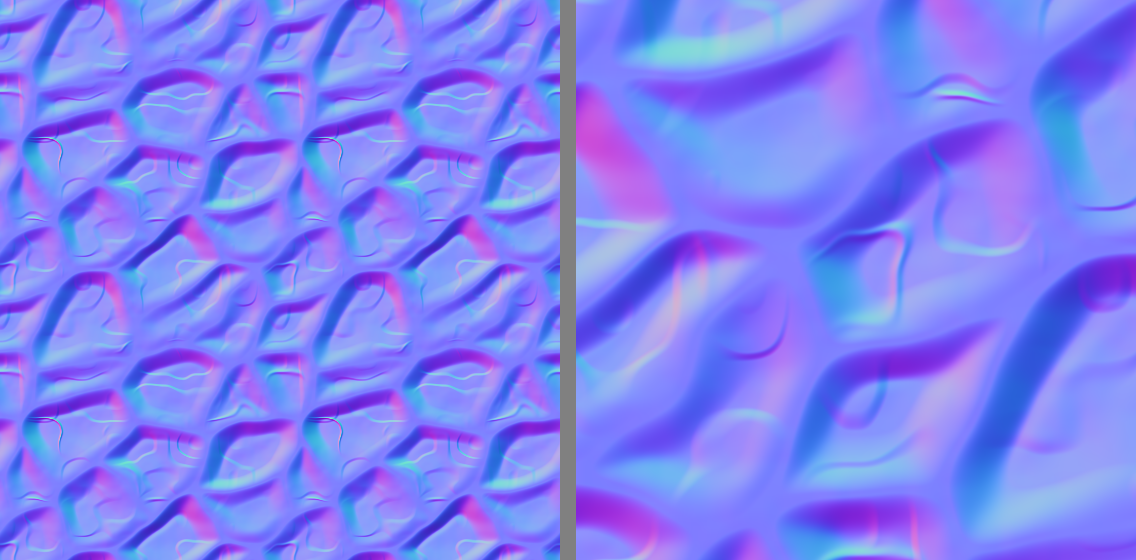
Left: the whole. Right: its middle third, enlarged.
Reproduce this texture map procedurally as a WebGL 2 fragment shader.

```glsl
#version 300 es
precision highp float;
// Tangent-space normal map of tilted, chipped paving stones with soft grooves.

uniform vec2 u_resolution;
out vec4 outColor;

// Layout, in units of one tile
const float REPEATS = 2.0;            // tiles across and down
const float CELLS = 4.0;              // stone cells per tile side
const float JITTER = 0.86;
const float SIZE_SPREAD = 0.014;      // variation of stone size
const vec2 LONG_AXIS = vec2(0.85, 0.53);
const float STRETCH = 0.74;           // below 1 lengthens stones on LONG_AXIS
const float WARP = 0.035;

// Relief
const float GROOVE = 0.003;
const float BEVEL = 0.052;
const float STONE_HEIGHT = 0.020;
const float DOME_HEIGHT = 0.008;
const vec2 TILT = vec2(-0.06, 0.15);  // uphill direction of the stone faces
const float TILT_SPREAD = 0.16;
const vec2 LIP_SIDE = vec2(-0.6, 0.8);
const float LIP_HEIGHT = 0.0045;
const float LEDGE_HEIGHT = 0.0045;
const float CRACK_DEPTH = 0.006;
const float GRAIN_HEIGHT = 0.0011;
const float CORNER_SHARPNESS = 110.0;
const float SAMPLE_STEP = 0.003;

vec2 hash22(vec2 p) {
    vec3 q = fract(p.xyx * vec3(0.1031, 0.1030, 0.0973));
    q += dot(q, q.yzx + 33.33);
    return fract((q.xx + q.yz) * q.zy);
}

// Value noise in -1..1 that wraps after one tile
vec2 wrapNoise(vec2 p, float freq, float seed) {
    vec2 g = p * freq;
    vec2 i = floor(g), f = g - i;
    f = f * f * f * (f * (f * 6.0 - 15.0) + 10.0);
    vec2 a = hash22(mod(i, freq) + seed);
    vec2 b = hash22(mod(i + vec2(1, 0), freq) + seed);
    vec2 c = hash22(mod(i + vec2(0, 1), freq) + seed);
    vec2 d = hash22(mod(i + vec2(1, 1), freq) + seed);
    return 2.0 * mix(mix(a, b, f.x), mix(c, d, f.x), f.y) - 1.0;
}

// Offset to the stone centre of a cell
vec2 toCentre(vec2 p, vec2 cell) {
    vec2 shift = (hash22(mod(cell, CELLS) + 7.0) - 0.5) * JITTER;
    return (cell + 0.5 + shift) / CELLS - p;
}

// Shortens the long axis so that the cells stretch along it
vec2 stretch(vec2 v) {
    return v - LONG_AXIS * dot(v, LONG_AXIS) * (1.0 - STRETCH);
}

float stoneWeight(vec2 cell) {
    return SIZE_SPREAD * hash22(mod(cell, CELLS) + 41.0).x;
}

// Weighted cells: x = rounded edge distance, yz = offset from centre; gives the cell too
vec3 stoneCell(vec2 p, out vec2 stone) {
    vec2 base = floor(p * CELLS);
    float nearest = 1e5;
    vec2 centre = vec2(0.0);
    for (int y = -2; y <= 2; y++)
    for (int x = -2; x <= 2; x++) {
        vec2 cell = base + vec2(x, y);
        vec2 v = toCentre(p, cell), s = stretch(v);
        float power = dot(s, s) - stoneWeight(cell);
        if (power < nearest) { nearest = power; centre = v; stone = cell; }
    }
    float sum = 0.0;
    for (int y = -2; y <= 2; y++)
    for (int x = -2; x <= 2; x++) {
        vec2 cell = base + vec2(x, y);
        if (all(equal(cell, stone))) continue;
        vec2 s = stretch(toCentre(p, cell));
        float gap = max(length(s - stretch(centre)), 0.02);
        float edge = (dot(s, s) - stoneWeight(cell) - nearest) / (2.0 * gap);
        sum += exp(-CORNER_SHARPNESS * edge);
    }
    stone = mod(stone, CELLS);
    return vec3(max(-log(sum) / CORNER_SHARPNESS, 0.0), -centre);
}

float height(vec2 p) {
    vec2 q = p + WARP * (wrapNoise(p, 6.0, 3.0) * 0.6 + wrapNoise(p, 13.0, 19.0) * 0.22);
    vec2 stone;
    vec3 cell = stoneCell(q, stone);
    float edge = cell.x;
    float seed = 50.0 + 11.0 * stone.x + 47.0 * stone.y;
    float bevel = smoothstep(GROOVE, GROOVE + BEVEL, edge);

    // Tilted, slightly domed face
    vec2 tilt = TILT + TILT_SPREAD * (hash22(stone + 83.0) - 0.5);
    float face = STONE_HEIGHT + dot(tilt, cell.yz);
    face += DOME_HEIGHT * smoothstep(0.0, 0.13, edge);

    // Raised lip on the upper left
    float side = smoothstep(0.0, 0.1, dot(cell.yz, LIP_SIDE));
    float rim = (edge - BEVEL) / 0.014;
    face += LIP_HEIGHT * side * exp(-rim * rim);

    // Chipped ledges and short cracks, different on each stone
    vec2 broad = wrapNoise(p, 7.0, seed) + 0.22 * wrapNoise(p, 17.0, seed + 5.0);
    float level = broad.x * 1.5 + 0.4;
    face += LEDGE_HEIGHT * (floor(level) + smoothstep(0.76, 1.0, fract(level)));
    float crack = broad.y / 0.075;
    float mask = smoothstep(0.0, 0.5, wrapNoise(p, 6.0, seed + 9.0).x);
    face -= CRACK_DEPTH * mask * exp(-crack * crack);

    float grain = wrapNoise(p, 15.0, 29.0).x + 0.35 * wrapNoise(p, 36.0, 61.0).x;
    return bevel * face + GRAIN_HEIGHT * grain;
}

void main() {
    vec2 p = gl_FragCoord.xy / u_resolution * REPEATS;
    float h = height(p);
    vec2 slope = vec2(height(p + vec2(SAMPLE_STEP, 0.0)), height(p + vec2(0.0, SAMPLE_STEP))) - h;
    slope /= SAMPLE_STEP;
    // Green points down the canvas
    vec3 normal = normalize(vec3(-slope.x, slope.y, 1.0));
    outColor = vec4(0.5 + 0.5 * normal, 1.0);
}
```
